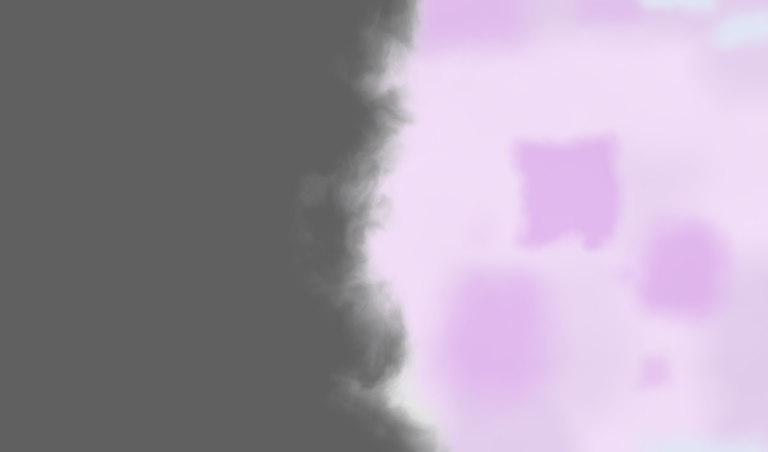
A WebGL 2 fragment shader for this background:

```glsl
#version 300 es
precision highp float;
// Soft lilac watercolour cloud spilling from the right over a flat dark grey field.

uniform vec2 u_resolution;
out vec4 fragColor;

const vec3 DARK_GREY = vec3(0.378);
const vec3 MIST = vec3(0.83, 0.82, 0.84);
const vec3 PALE_PINK = vec3(0.943, 0.865, 0.965);
const vec3 LILAC = vec3(0.885, 0.80, 0.925);
const vec3 ORCHID = vec3(0.872, 0.70, 0.925);
const vec3 ICE = vec3(0.88, 0.905, 0.96);

float hash(vec2 p) {
    vec3 q = fract(p.xyx * 0.1031);
    q += dot(q, q.yzx + 33.33);
    return fract((q.x + q.y) * q.z);
}

float valueNoise(vec2 p) {
    vec2 i = floor(p), f = fract(p);
    f = f * f * (3.0 - 2.0 * f);
    return mix(mix(hash(i), hash(i + vec2(1, 0)), f.x),
               mix(hash(i + vec2(0, 1)), hash(i + vec2(1, 1)), f.x), f.y);
}

float fbm(vec2 p) {
    float sum = 0.0, amplitude = 0.5;
    for (int i = 0; i < 6; i++) {
        sum += amplitude * valueNoise(p);
        p = mat2(1.6, 1.2, -1.2, 1.6) * p + 7.3;
        amplitude *= 0.5;
    }
    return sum;
}

// Feathered rounded box: 1 inside, 0 outside.
float stain(vec2 p, vec2 centre, vec2 halfSize, float corner, float feather) {
    vec2 q = abs(p - centre) - halfSize + corner;
    float d = length(max(q, 0.0)) + min(max(q.x, q.y), 0.0) - corner;
    return 1.0 - smoothstep(-feather, feather, d);
}

float bump(float x, float centre, float width) {
    float t = (x - centre) / width;
    return exp(-t * t);
}

// Horizontal position of the cloud front at height y.
float cloudFront(float y) {
    float curve = 0.805 + 0.37 * (y - 0.47) * (y - 0.47);
    return curve + 0.045 * bump(y, 0.72, 0.07) + 0.035 * bump(y, 0.22, 0.07)
         + 0.08 * (1.0 - smoothstep(0.0, 0.18, y));
}

vec3 cloudColor(vec2 p) {
    vec2 wobble = vec2(fbm(p * 9.0), fbm(p * 9.0 + 31.7)) - 0.5;
    vec2 q = p + 0.07 * wobble;

    // Broad lilac washes along the rim and between the stains
    float wash = stain(q, vec2(1.35, 1.02), vec2(0.5, 0.11), 0.05, 0.06);
    wash = max(wash, stain(q, vec2(1.68, 0.20), vec2(0.12, 0.22), 0.06, 0.07));
    wash = max(wash, stain(q, vec2(1.13, 0.03), vec2(0.15, 0.12), 0.05, 0.06));
    wash = max(wash, 0.8 * stain(q, vec2(1.66, 0.87), vec2(0.11, 0.09), 0.05, 0.06));
    wash = max(wash, 0.6 * stain(q, vec2(1.45, 0.55), vec2(0.10, 0.11), 0.06, 0.08));
    wash = max(wash, 0.6 * stain(q, vec2(1.19, 0.25), vec2(0.20, 0.18), 0.10, 0.09));
    vec3 color = mix(PALE_PINK, LILAC, wash);

    // Orchid stains
    float ink = 0.85 * stain(q, vec2(1.258, 0.578), vec2(0.108, 0.115), 0.04, 0.025);
    ink = max(ink, 0.8 * stain(q, vec2(1.316, 0.468), vec2(0.027), 0.027, 0.016));
    ink = max(ink, 0.9 * stain(q, vec2(1.511, 0.395), vec2(0.088, 0.10), 0.07, 0.05));
    ink = max(ink, 0.4 * stain(q, vec2(1.42, 0.385), vec2(0.045, 0.035), 0.03, 0.03));
    ink = max(ink, 0.82 * stain(q, vec2(1.10, 0.245), vec2(0.115, 0.135), 0.08, 0.07));
    ink = max(ink, 0.5 * stain(q, vec2(1.45, 0.17), vec2(0.037, 0.035), 0.03, 0.025));
    ink = max(ink, 0.65 * stain(q, vec2(1.03, 0.99), vec2(0.13, 0.08), 0.05, 0.06));
    ink = max(ink, 0.45 * stain(q, vec2(1.34, 0.98), vec2(0.065, 0.04), 0.03, 0.03));
    ink = max(ink, 0.2 * stain(q, vec2(1.07, 0.50), vec2(0.025), 0.025, 0.03));
    color = mix(color, ORCHID, ink);

    // Icy corners
    float ice = stain(q, vec2(1.66, 0.935), vec2(0.07, 0.04), 0.03, 0.03);
    ice = max(ice, stain(q, vec2(1.50, 1.005), vec2(0.09, 0.022), 0.02, 0.025));
    ice = max(ice, stain(q, vec2(1.55, 0.0), vec2(0.14, 0.035), 0.03, 0.035));
    color = mix(color, ICE, 0.9 * ice);

    return color + 0.02 * (fbm(p * 6.0 + 12.0) - 0.5);
}

void main() {
    vec2 p = gl_FragCoord.xy / u_resolution.y;

    // Ragged front with wispy detail
    vec2 drift = vec2(fbm(p * 5.0 + 3.1), fbm(p * 5.0 + 17.9)) - 0.5;
    float ragged = fbm(p * 8.0 + 2.0 * drift) - 0.5;
    float depth = p.x - cloudFront(p.y) + 0.20 * ragged;
    float cover = smoothstep(-0.12, 0.065, depth);
    cover *= mix(0.75, 1.0, smoothstep(-0.04, 0.06, depth));

    // Neutral mist at the front, brighter near the foot
    float foot = stain(p, vec2(0.91, 0.12), vec2(0.09, 0.08), 0.07, 0.07);
    vec3 mist = mix(MIST, vec3(0.9), foot);
    float tint = smoothstep(0.0, 0.09, depth - 0.04 * foot);
    vec3 cloud = mix(mist, cloudColor(p), tint);
    fragColor = vec4(mix(DARK_GREY, cloud, cover), 1.0);
}
```
